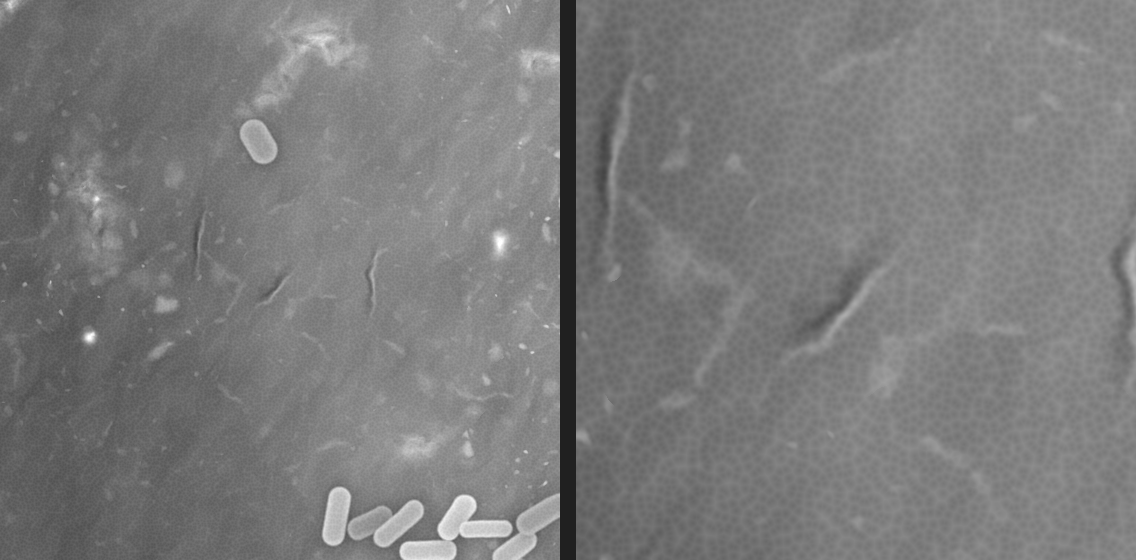
Left, the full canvas; right, a detail of the centre.
Reproduce this texture procedurally as a WebGL 1 fragment shader.

```glsl
precision highp float;
uniform vec2 u_resolution;

float hash(vec2 p) {
  return fract(sin(dot(p, vec2(127.1, 311.7))) * 43758.5);
}

float bell(float x) {
  return exp(-x * x);
}

// Coordinates of p in a frame whose x axis points along angle
vec2 turn(vec2 p, float angle) {
  float c = cos(angle), s = sin(angle);
  return vec2(c * p.x + s * p.y, c * p.y - s * p.x);
}

// Layered sines, each layer rotated and finer than the last
float waves(vec2 p) {
  float sum = 0.0, amp = 0.5;
  for (int i = 0; i < 5; i++) {
    p = turn(p, 1.1) * 1.75 + vec2(2.3, 5.1);
    sum += amp * sin(p.x + 1.4 * sin(p.y * 0.9)) * cos(p.y + 0.8 * sin(p.x * 1.2));
    amp *= 0.58;
  }
  return sum;
}

// Nearest distance, second distance, id of the nearest cell
vec3 cellular(vec2 p) {
  vec2 cell = floor(p);
  vec3 best = vec3(8.0, 8.0, 0.0);
  for (int y = -1; y <= 1; y++) {
    for (int x = -1; x <= 1; x++) {
      vec2 c = cell + vec2(float(x), float(y));
      float d = length(c + vec2(hash(c), hash(c + 31.7)) - p);
      if (d < best.x) best = vec3(d, best.x, hash(c + 57.3));
      else best.y = min(best.y, d);
    }
  }
  return best;
}

// Surface height, drawn out along the slanted flow
float surface(vec2 p) {
  return waves(turn(p, 1.0) * vec2(9.0, 18.0));
}

// Small specks of debris in several sizes
float specks(vec2 p) {
  float sum = 0.0, scale = 14.0;
  for (int i = 0; i < 3; i++) {
    vec3 c = cellular(p * scale + 17.0 * float(i));
    float size = 0.14 + 0.25 * fract(c.z * 37.0);
    float gain = 0.06 + 0.25 * pow(fract(c.z * 91.0), 4.0);
    sum += gain * step(0.72, c.z) * (1.0 - smoothstep(size * 0.2, size, c.x));
    scale *= 1.8;
  }
  return sum;
}

// Ragged bright patch
float clump(vec2 p, vec2 center, float angle, vec2 size) {
  float shape = bell(length(turn(p - center, angle) / size));
  return shape * max(0.0, 0.65 + 0.8 * waves(p * 45.0));
}

// Thin lit lip beside a dark crevice
float crack(vec2 p, vec2 center, float angle, float reach) {
  vec2 q = turn(p - center, angle);
  float lip = 0.17 * bell(q.y / 0.004);
  float shade = 0.14 * bell((q.y - 0.009) / 0.006);
  return bell(q.x / reach) * (lip - shade);
}

// Rounded rod with a brighter rim and a soft contact shadow
float rod(float tone, vec2 p, vec2 center, float angle, vec2 size, float shade) {
  vec2 q = turn(p - center, angle);
  q.x -= clamp(q.x, -size.x, size.x);
  float d = length(q) - size.y;
  float body = shade + 0.12 * smoothstep(-0.7 * size.y, 0.0, d);
  tone *= 1.0 - 0.18 * exp(-max(d, 0.0) * 90.0);
  return mix(tone, body, 1.0 - smoothstep(-0.003, 0.003, d));
}

void main() {
  vec2 uv = gl_FragCoord.xy / u_resolution;
  vec2 p = uv + 0.02 * vec2(waves(uv * 12.0), waves(uv * 12.0 + 7.0));

  // Broad shading and slanted relief
  float tone = mix(0.375, 0.545, smoothstep(0.0, 0.8, uv.x + 0.2 * (uv.y - 0.5)));
  float litter = 0.25 + bell(length((uv - vec2(0.17, 0.5)) / vec2(0.17, 0.2)))
               + 0.8 * smoothstep(0.7, 0.95, uv.x);
  tone += 0.035 * waves(uv * 6.0) + 0.025 * surface(p);
  tone += (0.02 + 0.04 * litter) * (surface(p) - surface(p + vec2(0.009, -0.005)));

  // Thin plates with broken edges
  vec3 plate = cellular(p * 5.0);
  float gap = plate.y - plate.x;
  tone += 0.03 * (plate.z - 0.5) * smoothstep(0.0, 0.08, gap);
  tone += 0.08 * bell(gap / 0.04) * smoothstep(0.1, 0.5, waves(uv * 20.0 + 3.0));

  // Debris and crevices
  tone += litter * specks(p);
  tone += 0.30 * clump(p, vec2(0.17, 0.63), 1.8, vec2(0.09, 0.035));
  tone += 0.20 * clump(p, vec2(0.49, 0.84), 0.85, vec2(0.13, 0.025));
  tone += 0.22 * clump(p, vec2(0.58, 0.92), -0.4, vec2(0.08, 0.04));
  tone += 0.35 * clump(p, vec2(0.97, 0.89), -0.3, vec2(0.04, 0.02));
  tone += 0.22 * clump(p, vec2(0.75, 0.2), 0.6, vec2(0.04, 0.03));
  tone += 0.40 * clump(p, vec2(0.02, 0.99), 0.5, vec2(0.05, 0.02));
  tone += 0.45 * bell(length(p - vec2(0.895, 0.565)) / 0.016);
  tone += 0.65 * bell(length(uv - vec2(0.16, 0.397)) / 0.01);
  tone += crack(p, vec2(0.357, 0.57), 1.45, 0.05);
  tone += crack(p, vec2(0.677, 0.5), 1.4, 0.045);
  tone += crack(p, vec2(0.485, 0.48), 0.85, 0.04);

  // Lone rods, then the crowd at the lower right
  tone = rod(tone, uv, vec2(0.462, 0.747), 2.1, vec2(0.017, 0.025), 0.62);
  tone = rod(tone, uv, vec2(0.601, 0.078), 1.4, vec2(0.033, 0.02), 0.74);
  for (int i = 0; i < 7; i++) {
    float f = float(i);
    vec2 center = vec2(0.66 + 0.052 * f, 0.05 + 0.035 * sin(2.2 * f + 0.5));
    vec2 size = vec2(0.022 + 0.018 * hash(vec2(f, 3.0)), 0.014 + 0.008 * hash(vec2(f, 8.0)));
    float shade = 0.6 + 0.22 * sin(0.5 * f);
    tone = rod(tone, uv + 0.15 * (p - uv), center, 0.45 + 0.5 * sin(2.6 * f), size, shade);
  }

  // Fine grain
  tone += 0.07 * (cellular(uv * 190.0).x - 0.45);
  gl_FragColor = vec4(vec3(clamp(tone, 0.0, 1.0)), 1.0);
}
```
